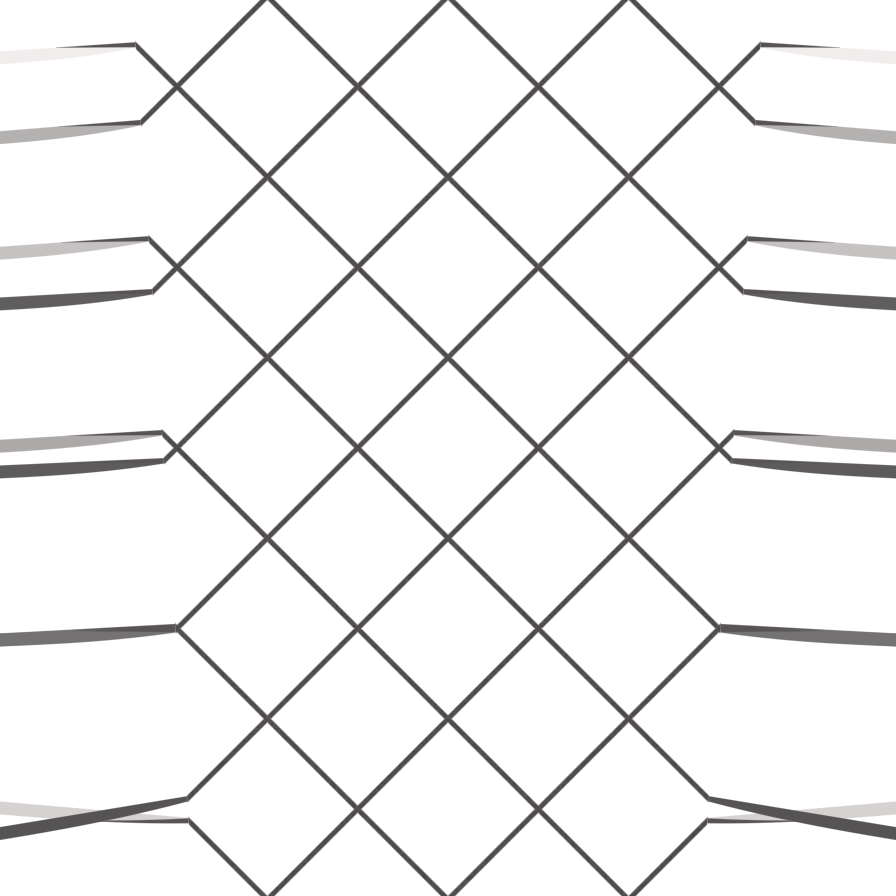
Reproduce this pattern procedurally as a Shadertoy shader.

```glsl
// Diamond wire lattice held between tilted metal slats on both sides.

const float PITCH = 0.2016;          // lattice period
const float ROW = 0.0967;            // first row of outer crossings, from the top
const float COLUMN = 1.5 * PITCH;    // outer crossings, from the middle axis
const float RIM = 0.3522;            // half width of the lattice at the top
const float TAPER = 0.0685;          // narrowing of the lattice downward
const float WIRE = 0.0028;           // half thickness of a wire
const vec3 WIRE_COLOR = vec3(0.315, 0.300, 0.303);
const vec3 WARM_TINT = vec3(1.01, 0.99, 0.99);

// Slat pairs (upper, lower): height at the canvas border, and brightness
const float OUTER[10] = float[10](0.0645, 0.1536, 0.2826, 0.3392, 0.4980,
                                  0.5267, 0.7142, 0.7142, 0.9017, 0.9303);
const float TONE[10] = float[10](0.94, 0.70, 0.77, 0.37, 0.67,
                                 0.36, 0.45, 0.45, 0.83, 0.33);

float hash(vec2 p) {
    return fract(sin(dot(p, vec2(41.3, 289.1))) * 4375.85);
}

float cover(float dist, float blur) {
    return 1.0 - smoothstep(-blur, blur, dist);
}

// Coverage of the span from top to bottom
float band(float y, float top, float bottom, float blur) {
    return cover(max(top - y, y - bottom), blur);
}

// Distance to the nearest multiple of the period
float repeatDistance(float x, float period) {
    return abs(fract(x / period + 0.5) - 0.5) * period;
}

float lattice(vec2 p, float blur) {
    vec2 q = p - vec2(COLUMN, ROW);
    float d = min(repeatDistance(q.x + q.y, PITCH), repeatDistance(q.x - q.y, PITCH));
    return cover(d * 0.7071 - WIRE, blur);
}

// One slat: fills out toward the border, with a dark wedge at its inner end
vec3 addSlat(vec3 color, vec2 p, vec2 start, float outerY, float tone,
             bool wedgeBelow, float blur) {
    float s = clamp((p.x - start.x) / (0.5 - start.x), 0.0, 1.0);
    float top = mix(start.y - 0.0032, outerY - 0.0072, s);
    float bottom = top + mix(0.0060, 0.0144, 1.0 - pow(1.0 - s, 2.5));
    float inside = cover(start.x - p.x, blur);
    float wedge = 0.0056 * max(1.0 - s / 0.6, 0.0);
    float split = wedgeBelow ? bottom - wedge : top + wedge;
    float side = wedgeBelow ? split - p.y : p.y - split;
    float shade = cover(side, blur) * step(0.0001, wedge);
    vec3 fill = mix(tone * WARM_TINT, WIRE_COLOR * 1.1, shade);
    return mix(color, fill, inside * band(p.y, top, bottom, blur));
}

void mainImage(out vec4 fragColor, in vec2 fragCoord) {
    vec2 uv = fragCoord / iResolution.xy;
    vec2 p = vec2(abs(uv.x - 0.5), 1.0 - uv.y);
    float blur = 0.8 / min(iResolution.x, iResolution.y);
    vec3 color = vec3(1.0);

    // Slats start where the wires meet the slanted rim
    for (int i = 0; i < 10; i++) {
        float side = i % 2 == 0 ? -1.0 : 1.0;
        float row = ROW + PITCH * float(i / 2);
        float reach = (RIM - COLUMN - TAPER * row) / (1.0 + TAPER * side);
        vec2 start = vec2(COLUMN + reach, row + side * reach);
        color = addSlat(color, p, start, OUTER[i], TONE[i], reach < 0.0, blur);
    }

    // Wires, clipped at the rim, with a faint grain
    float rim = RIM - TAPER * p.y;
    float grain = 0.05 * (hash(floor(uv * 384.0)) - 0.5);
    float wires = lattice(p, blur * 1.3) * cover(p.x - rim, blur);
    color = mix(color, WIRE_COLOR + grain, wires);

    fragColor = vec4(color, 1.0);
}
```
